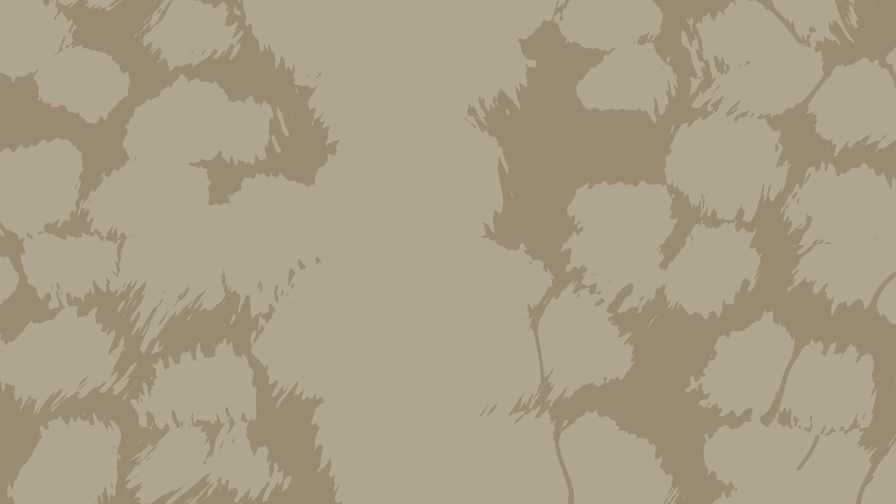
Give the GLSL for this pattern, as a Shadertoy shader.

```glsl
#define LIGHT vec3(0.69, 0.65, 0.56)
#define DARK vec3(0.60, 0.54, 0.44)
#define CELLS vec2(4.5, 5.7)     // blobs per canvas height
#define JITTER 0.72
#define BLOB_RADIUS 0.425
#define SEAM_WIDTH 0.022
#define BRISTLES vec2(21.0, 4.0) // frequency across and along the strokes
#define FRAY 0.62
#define BAND_CENTER 0.44         // share of the canvas width
#define BAND_HALF 0.095

float hash(vec2 p) {
    return fract(sin(dot(p, vec2(127.1, 311.7))) * 43758.5453);
}

float noise(vec2 p) {
    vec2 i = floor(p), f = fract(p);
    f = f * f * (3.0 - 2.0 * f);
    return mix(mix(hash(i), hash(i + vec2(1, 0)), f.x),
               mix(hash(i + vec2(0, 1)), hash(i + vec2(1, 1)), f.x), f.y);
}

float smoothMin(float a, float b, float k) {
    float h = max(k - abs(a - b), 0.0) / k;
    return min(a, b) - 0.25 * k * h * h;
}

// Offsets from the point to its two nearest blob centres, and the nearest id
void nearestBlobs(vec2 q, out vec2 first, out vec2 second, out vec2 id) {
    vec2 cell = floor(q);
    float d1 = 1e3, d2 = 1e3;
    first = second = id = vec2(0.0);
    for (int y = -1; y <= 1; y++)
    for (int x = -1; x <= 1; x++) {
        vec2 c = cell + vec2(x, y);
        vec2 rnd = vec2(hash(c), hash(c + 37.3));
        vec2 offset = c + 0.5 + JITTER * (rnd - 0.5) - q;
        float d = dot(offset, offset);
        if (d < d1) {
            d2 = d1; second = first;
            d1 = d; first = offset; id = c;
        } else if (d < d2) {
            d2 = d; second = offset;
        }
    }
}

// Upright pale band, wider towards the top
float paleBand(vec2 p, float aspect) {
    float wobble = 0.12 * (noise(vec2(3.0, p.y * 6.0)) - 0.5);
    float reach = BAND_HALF + 0.12 * smoothstep(0.72, 1.0, p.y);
    float d = abs(p.x - BAND_CENTER * aspect + wobble);
    return 1.0 - smoothstep(reach - 0.03, reach + 0.11, d);
}

// Positive inside the pale patches
float patchField(vec2 p, float aspect) {
    vec2 warp = vec2(noise(p * 7.0 + 11.0), noise(p * 7.0 + 47.0)) - 0.5;
    vec2 first, second, id;
    nearestBlobs((p + 0.07 * warp) * CELLS + 20.0, first, second, id);
    float band = paleBand(p, aspect);

    // Rounded body with uneven size
    float body = BLOB_RADIUS - length(first);
    body += 0.42 * (noise(p * vec2(3.6, 4.6) + 5.0) - 0.5);
    body += 0.14 * (noise(p * 17.0) - 0.5);
    body += 0.62 * band;

    // Dry bristle strokes, strongest on the lower edge
    vec2 local = -first;
    float slant = mix(-0.35, 0.8, hash(id + 9.1));
    vec2 stroke = vec2(local.x - slant * local.y, local.y) * BRISTLES;
    float bristle = noise(stroke + id * 13.0) - 0.5;
    bristle += 0.5 * (noise(stroke * vec2(2.1, 2.6) + 71.0) - 0.5);
    float lower = smoothstep(0.15, -0.35, local.y);
    float dryness = smoothstep(0.25, 0.8, noise(p * 5.0 + 83.0));
    body += FRAY * bristle * mix(0.12, 1.0, dryness * mix(0.35, 1.0, lower));
    body += 0.07 * (noise(p * vec2(115.0, 80.0)) - 0.5);

    // Thin dark seams between side-by-side blobs
    vec2 across = second - first;
    float gap = 0.5 * dot(first + second, across) / max(length(across), 1e-3);
    float sideways = abs(across.x) / max(length(across), 1e-3);
    float seam = gap - SEAM_WIDTH + 0.5 * smoothstep(0.75, 0.5, sideways);
    seam += band + 0.3 * smoothstep(0.52, 0.7, noise(p * 4.0 + 31.0));
    return smoothMin(body, seam, 0.09);
}

void mainImage(out vec4 fragColor, in vec2 fragCoord) {
    vec2 p = fragCoord / iResolution.y;
    float field = patchField(p, iResolution.x / iResolution.y);
    float soft = clamp(0.7 * fwidth(field), 0.001, 0.06);
    fragColor = vec4(mix(DARK, LIGHT, smoothstep(-soft, soft, field)), 1.0);
}
```
